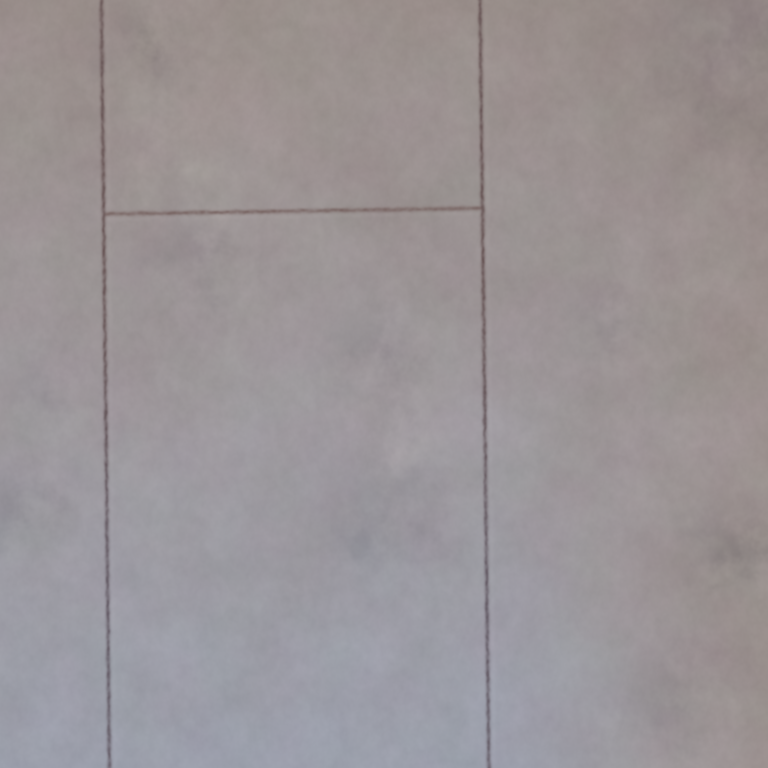
This texture is drawn by a Shadertoy shader. Its source:

```glsl
// Weathered stone-look floor planks under mixed light: a cool-to-warm colour
// wash, broken-up stains, layered gradient-noise mottling and fine grain,
// crossed by two slightly leaning long seams and one short joint.

const int STAIN_COUNT = 12;

// Centre, radius, and signed strength (negative darkens).
const vec4 STAINS[STAIN_COUNT] = vec4[](
    vec4(0.17, 0.96, 0.045, -0.030), vec4(0.235, 0.67, 0.050, -0.034),
    vec4(0.47, 0.55, 0.050, -0.030), vec4(0.49, 0.33, 0.065, -0.034),
    vec4(0.94, 0.29, 0.045, -0.050), vec4(0.98, 0.96, 0.150, -0.045),
    vec4(0.78, 0.60, 0.045, -0.022), vec4(0.86, 0.10, 0.070, -0.026),
    vec4(0.00, 0.35, 0.050, -0.034), vec4(0.54, 0.44, 0.050, 0.022),
    vec4(0.28, 0.83, 0.110, 0.020), vec4(0.05, 0.51, 0.045, -0.024));

// Integer hash mapped to a unit gradient direction.
vec2 gradientAt(ivec2 cell) {
    uint h = uint(cell.x) * 1597u + uint(cell.y) * 51749u;
    h = (h ^ (h >> 15)) * 73939u;
    h = (h ^ (h >> 13)) * 91397u;
    h ^= h >> 16;
    float angle = float(h & 1023u) * 6.2832 / 1024.0;
    return vec2(cos(angle), sin(angle));
}

float gradientNoise(vec2 p) {
    vec2 base = floor(p), f = p - base;
    ivec2 i = ivec2(base);
    vec2 u = f * f * f * (f * (f * 6.0 - 15.0) + 10.0);
    float a = dot(gradientAt(i), f);
    float b = dot(gradientAt(i + ivec2(1, 0)), f - vec2(1, 0));
    float c = dot(gradientAt(i + ivec2(0, 1)), f - vec2(0, 1));
    float d = dot(gradientAt(i + ivec2(1, 1)), f - vec2(1, 1));
    return mix(mix(a, b, u.x), mix(c, d, u.x), u.y);
}

// Each octave is rotated, so the lattice does not show.
float fbm(vec2 p, int octaves) {
    float sum = 0.0, amplitude = 1.0;
    for (int i = 0; i < octaves; i++) {
        p = mat2(0.8, 0.6, -0.6, 0.8) * p * 2.03 + 7.3;
        sum += amplitude * gradientNoise(p);
        amplitude *= 0.6;
    }
    return sum;
}

// Cool light pools at the lower left, warm light along the top and right.
vec3 lightWash(vec2 uv, float drift) {
    const vec3 warm = vec3(0.600, 0.557, 0.542);
    const vec3 neutral = vec3(0.617, 0.594, 0.606);
    const vec3 cool = vec3(0.610, 0.624, 0.672);
    float t = (1.0 - uv.y) * (1.0 - 0.9 * smoothstep(0.62, 1.05, uv.x));
    t = clamp(t + drift, 0.0, 1.0);
    return t < 0.5 ? mix(warm, neutral, t * 2.0)
                   : mix(neutral, cool, t * 2.0 - 1.0);
}

float stainTone(vec2 uv, vec2 warp) {
    float tone = 0.0;
    for (int i = 0; i < STAIN_COUNT; i++) {
        vec4 stain = STAINS[i];
        vec2 offset = (uv + warp - stain.xy) / stain.z;
        tone += stain.w * exp(-dot(offset, offset));
    }
    return tone;
}

// Soft groove profile, never narrower than about a pixel.
float groove(float dist, float width, float pixel) {
    float w = max(width, pixel);
    return exp(-dist * dist / (w * w));
}

void mainImage(out vec4 fragColor, in vec2 fragCoord) {
    vec2 uv = fragCoord / iResolution.xy;
    float pixel = 1.0 / min(iResolution.x, iResolution.y);

    // Stone surface
    float clouds = fbm(uv * 3.0 + 3.1, 3);
    float patches = fbm(uv * 9.0 + 21.7, 4);
    float grain = fbm(uv * vec2(38.0, 32.0) + 40.3, 3);
    float breakup = fbm(uv * 8.0 + 55.2, 4);
    vec2 warp = 0.05 * vec2(patches, breakup);
    vec3 color = lightWash(uv, 0.08 * clouds);
    float stains = stainTone(uv, warp) * clamp(1.0 + 0.9 * breakup, 0.2, 1.8);
    color += stains * vec3(1.0, 1.0, 0.85);
    color += 0.012 * clouds + 0.018 * patches + 0.012 * grain;

    // Slow pink and grey tint drift
    float tint = fbm(uv * 5.0 + 81.4, 3);
    color += 0.010 * tint * vec3(0.6, -0.7, 0.3);

    // Leaning seams with slightly rough edges
    float rough = 0.0012 * gradientNoise(uv * 95.0 + 11.5);
    float leftX = 0.1425 - 0.0105 * uv.y + rough;
    float rightX = 0.6365 - 0.0115 * uv.y + rough;
    float jointY = 0.7192 + 0.0155 * uv.x + rough;
    float leftDist = uv.x - leftX;
    float rightDist = uv.x - rightX;
    float jointDist = uv.y - jointY;
    float between = smoothstep(-pixel, pixel, leftDist)
                  * smoothstep(-pixel, pixel, -rightDist);

    // Faint worn bevels beside the grooves
    float bevel = groove(leftDist - 0.007, 0.003, pixel)
                + groove(rightDist - 0.007, 0.003, pixel)
                + between * groove(jointDist + 0.007, 0.003, pixel);
    color += 0.010 * bevel;

    // Uneven grout, redder towards the top
    float wear = 0.80 + 0.38 * fbm(uv * 45.0 + 5.9, 2);
    float longSeam = max(groove(leftDist, 0.0028, pixel),
                         groove(rightDist, 0.0028, pixel));
    float joint = between * groove(jointDist, 0.0030, pixel);
    vec3 seamColor = mix(vec3(0.41, 0.38, 0.42), vec3(0.42, 0.35, 0.35),
                         smoothstep(0.15, 0.7, uv.y));
    color = mix(color, vec3(0.46, 0.38, 0.37), clamp(0.85 * joint * wear, 0.0, 1.0));
    color = mix(color, seamColor, clamp(longSeam * wear, 0.0, 1.0));

    fragColor = vec4(clamp(color, 0.0, 1.0), 1.0);
}
```
